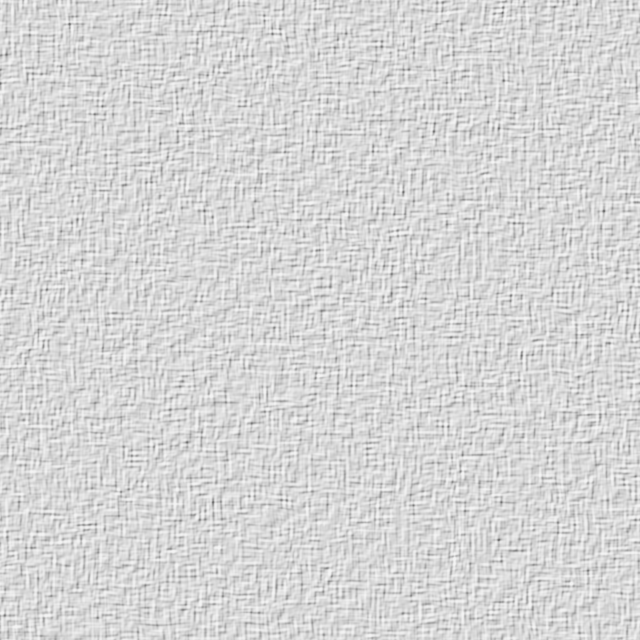
This texture is drawn by a WebGL 1 fragment shader. Its source:

```glsl
precision highp float;

uniform vec2 u_resolution;

float hash(vec2 p) {
  return fract(sin(dot(p, vec2(127.1, 311.7))) * 43758.5453);
}

float noise(vec2 p) {
  vec2 cell = floor(p);
  vec2 f = fract(p);
  f = f * f * (3.0 - 2.0 * f);
  float bottom = mix(hash(cell), hash(cell + vec2(1.0, 0.0)), f.x);
  float top = mix(hash(cell + vec2(0.0, 1.0)), hash(cell + vec2(1.0, 1.0)), f.x);
  return mix(bottom, top, f.y);
}

// Height along one thread, shifted so that neighbouring threads end apart
float thread(float column, float along) {
  float y = along + 7.0 * hash(vec2(column, 3.7));
  float f = fract(y);
  f = f * f * (3.0 - 2.0 * f);
  return mix(hash(vec2(column, floor(y))), hash(vec2(column, floor(y) + 1.0)), f);
}

// Threads side by side in x, running along y
float threads(vec2 p) {
  float column = floor(p.x);
  float f = fract(p.x);
  f = f * f * (3.0 - 2.0 * f);
  return mix(thread(column, p.y), thread(column + 1.0, p.y), f);
}

// Crossed threads over soft lumps and fine grain
float height(vec2 p) {
  vec2 warp = vec2(noise(p * 23.0), noise(p * 23.0 + 41.3)) - 0.5;
  vec2 q = p + 0.005 * warp;
  float upright = threads(q * vec2(226.0, 56.0));
  float level = threads(q.yx * vec2(226.0, 52.0) + vec2(613.0, 87.0));
  float lumps = noise(q * 135.0 + 29.0);
  float grain = noise(q * 220.0 + 171.0);
  return upright + level + 0.5 * lumps + 0.3 * grain;
}

void main() {
  vec2 p = gl_FragCoord.xy / u_resolution;

  // Relief lit from the upper left
  vec2 toLight = vec2(-0.0011, 0.0011);
  float slope = 3.5 * (height(p - toLight) - height(p + toLight));

  // Shadows fall off further than highlights
  float grey = 0.845 + 0.064 * slope - 0.009 * slope * slope;
  gl_FragColor = vec4(vec3(clamp(grey, 0.45, 0.98)), 1.0);
}
```
